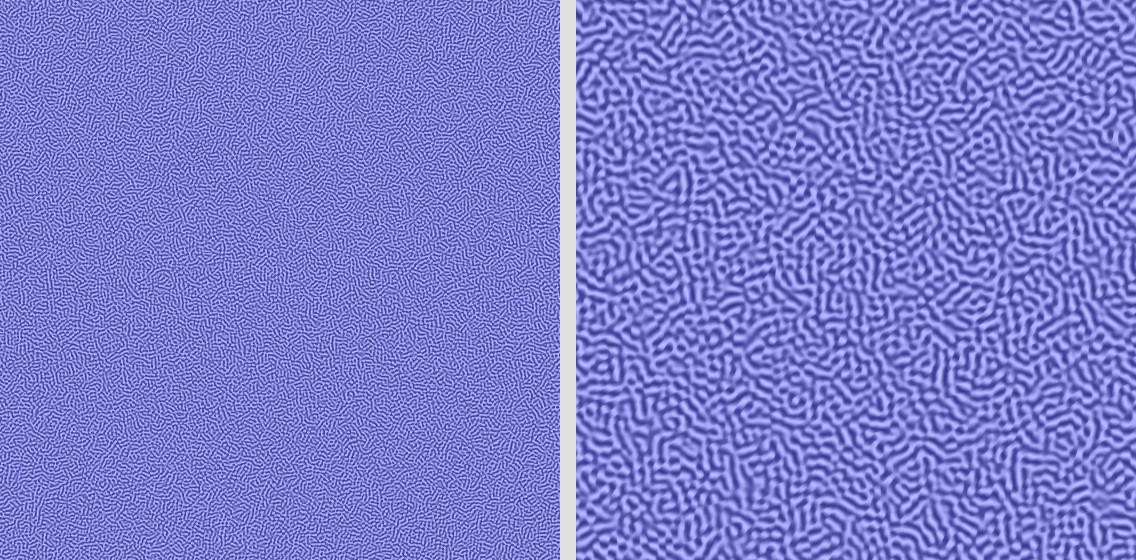
Left, the full canvas; right, a detail of the centre.
This texture map is drawn by a Shadertoy shader. Its source:

```glsl
const float TAU = 6.2831853;

float hash(vec2 p) {
    return fract(sin(dot(p, vec2(127.1, 311.7))) * 43758.5453);
}

// Direction of the stripes, swaying slowly over the canvas
float stripeTilt(vec2 uv) {
    return 0.45 * cos(TAU * uv.y + 0.4 * sin(4.0 * uv.x));
}

// Sum of short wave packets with random place, direction and phase
vec2 wavePackets(vec2 p, float cells) {
    vec2 sum = vec2(0.0);
    for (int j = -1; j <= 1; j++)
    for (int i = -1; i <= 1; i++)
    for (int k = 0; k < 3; k++) {
        vec2 cell = floor(p) + vec2(i, j);
        vec2 seed = cell + 137.3 * float(k);
        vec2 center = cell + vec2(hash(seed), hash(seed + 311.7));
        vec2 d = p - center;
        float window = max(1.0 - dot(d, d), 0.0);
        float spread = 2.8 * (hash(seed + 523.1) - 0.5);
        float angle = stripeTilt(center / cells) + 0.25 * TAU + spread;
        float wave = 1.75 * dot(d, vec2(cos(angle), sin(angle)));
        float phase = TAU * (wave + hash(seed + 771.9));
        sum += window * window * vec2(cos(phase), sin(phase));
    }
    return sum;
}

void mainImage(out vec4 fragColor, in vec2 fragCoord) {
    vec2 uv = fragCoord / iResolution.y;
    float cells = 85.0;
    vec2 packets = wavePackets(uv * cells, cells);

    // Even out the contrast, so that the stripes join into a labyrinth
    float ridge = packets.x / (length(packets) + 0.6);

    vec3 groove = vec3(0.17, 0.17, 0.52);
    vec3 crest = vec3(0.79, 0.79, 1.1);
    vec3 color = mix(groove, crest, 0.5 + 0.5 * ridge);
    fragColor = vec4(min(color, vec3(1.0, 1.0, 0.99)), 1.0);
}
```
